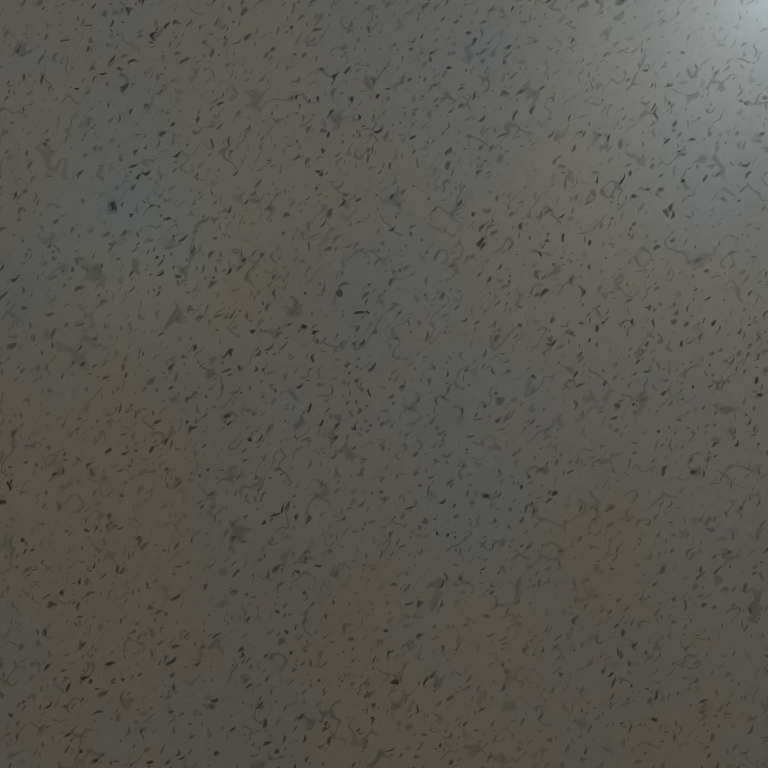
This texture is drawn by a Shadertoy shader. Its source:

```glsl
// Dim grey-brown speckled stone with slanted dark flecks and a cool glow in the upper right corner.
#define STONE_LOW vec3(0.316, 0.301, 0.272)
#define STONE_HIGH vec3(0.346, 0.341, 0.322)
#define GLOW_COLOR vec3(0.325, 0.365, 0.395)
#define GLOW_RADIUS 0.19
#define FLECK_ANGLE 0.90
#define FLECK_SPREAD 1.3
#define COARSE_CELLS 54.0
#define FINE_CELLS 88.0
#define FLECK_DARKNESS 0.50
#define WISP_DARKNESS 0.17
#define GRAIN 0.022

vec3 hash3(vec2 p) {
    vec3 q = fract(vec3(p.xyx) * vec3(0.1031, 0.1030, 0.0973));
    q += dot(q, q.yxz + 33.33);
    return fract((q.xxy + q.yzz) * q.zyx);
}

float noise(vec2 p) {
    vec2 i = floor(p), f = fract(p);
    f = f * f * (3.0 - 2.0 * f);
    float low = mix(hash3(i).x, hash3(i + vec2(1, 0)).x, f.x);
    float high = mix(hash3(i + vec2(0, 1)).x, hash3(i + vec2(1, 1)).x, f.x);
    return mix(low, high, f.y);
}

float fbm(vec2 p) {
    float sum = 0.0, weight = 0.5;
    for (int i = 0; i < 4; i++) {
        sum += weight * noise(p);
        p = mat2(1.6, 1.2, -1.2, 1.6) * p + 7.3;
        weight *= 0.5;
    }
    return sum / 0.9375;
}

vec2 rotate(vec2 p, float angle) {
    float c = cos(angle), s = sin(angle);
    return vec2(c * p.x + s * p.y, c * p.y - s * p.x);
}

// Soft tapered flecks, at most one per jittered cell
float flecks(vec2 uv, float cells, float share, float seed) {
    vec2 p = uv * cells;
    vec2 home = floor(p);
    float cover = 0.0;
    for (int y = -1; y <= 1; y++) {
        for (int x = -1; x <= 1; x++) {
            vec2 cell = home + vec2(x, y);
            vec3 place = hash3(cell + seed);
            vec3 form = hash3(cell + seed + 137.0);
            if (place.z > share) continue;
            float angle = FLECK_ANGLE + (form.x - 0.5) * FLECK_SPREAD;
            vec2 q = rotate(p - cell - place.xy, angle);
            q.y += (form.z - 0.5) * 2.0 * q.x * q.x;
            vec2 size = vec2(mix(0.17, 0.42, form.y), mix(0.085, 0.17, form.z));
            float body = 1.0 - smoothstep(0.35, 1.25, length(q / size));
            float strength = mix(0.22, 1.0, pow(fract(form.x * 7.0 + form.y), 1.6));
            cover = max(cover, body * strength);
        }
    }
    return cover;
}

// Thin broken creases that run along the flecks
float wisps(vec2 uv) {
    vec2 p = rotate(uv, FLECK_ANGLE) * vec2(48.0, 85.0);
    float crease = 1.0 - smoothstep(0.0, 0.11, abs(noise(p) - 0.5));
    return crease * smoothstep(0.5, 0.75, noise(uv * 62.0 + 19.0));
}

// Broad light: stone shade, corner glow and a faint pale patch at left
vec3 lighting(vec2 uv) {
    float cloud = fbm(uv * 5.0 + 3.0) - 0.5;
    float shade = smoothstep(-0.1, 0.9, uv.y + 0.25 * (uv.x - 0.5) + 0.35 * cloud);
    vec3 color = mix(STONE_LOW, STONE_HIGH, shade);
    float hue = fbm(uv * 6.5 + 41.0) - 0.5;
    color += hue * vec3(0.035, 0.004, -0.030);
    vec2 toCorner = (uv - 1.0) * vec2(1.0, 0.92);
    float glow = exp(-length(toCorner) / GLOW_RADIUS);
    color += GLOW_COLOR * glow * (1.0 + 0.25 * cloud);
    vec2 patchOffset = (uv - vec2(0.18, 0.71)) / vec2(0.13, 0.12);
    color += vec3(0.012, 0.022, 0.026) * exp(-dot(patchOffset, patchOffset));
    return color;
}

void mainImage(out vec4 fragColor, in vec2 fragCoord) {
    vec2 uv = fragCoord / iResolution.xy;
    vec3 color = lighting(uv);

    // Bend the fleck outlines so they look chipped
    vec2 bend = vec2(noise(uv * 110.0), noise(uv * 110.0 + 53.0)) - 0.5;
    vec2 chipped = uv + bend * 0.006;
    float density = mix(0.65, 1.0, smoothstep(0.3, 0.65, fbm(uv * 9.0 + 11.0)));
    float coarse = flecks(chipped, COARSE_CELLS, 0.58, 5.0);
    float fine = 0.65 * flecks(chipped, FINE_CELLS, 0.48, 71.0);
    float dark = max(coarse, fine) * density;

    // Fine mottling, then flecks that fade a little in the glow
    float grain = noise(uv * 170.0) + noise(uv * 75.0 + 29.0) - 1.0;
    color *= 1.0 + GRAIN * grain;
    color *= 1.0 - WISP_DARKNESS * wisps(chipped) * density;
    float fade = 1.0 - 0.65 * smoothstep(0.38, 0.65, color.g);
    color *= 1.0 - FLECK_DARKNESS * dark * fade;
    fragColor = vec4(color, 1.0);
}
```
